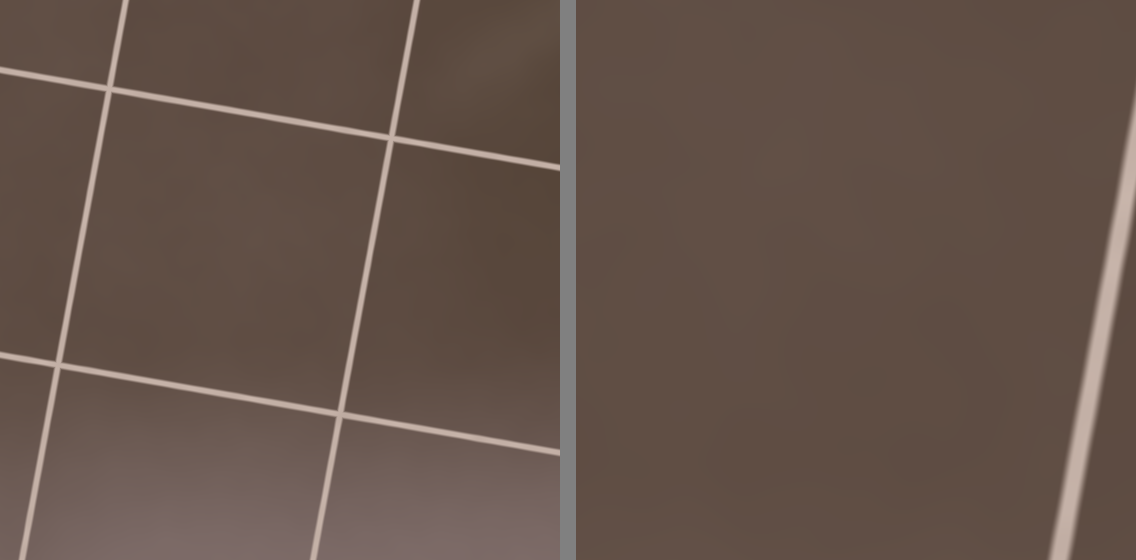
Left, the full canvas; right, a detail of the centre.
A Shadertoy shader for this pattern:

```glsl
// Brown square tiles, slightly tilted, with thin pale grout and a soft sheen along the bottom.
#define CORNER vec2(0.1953, 0.8411)
#define STEP_U vec2(0.5035, -0.0880)
#define STEP_V vec2(0.0915, 0.4930)
#define GROUT_HALF 0.0054
#define GROUT_SOFT 0.0030
#define TILE_COLOR vec3(0.372, 0.302, 0.264)
#define SHADE_COLOR vec3(0.335, 0.270, 0.222)
#define SHEEN_COLOR vec3(0.485, 0.415, 0.402)
#define GROUT_COLOR vec3(0.770, 0.695, 0.655)
#define TILE_VARIATION 0.006
#define MOTTLE 0.014

vec2 hash2(vec2 p) {
    p = vec2(dot(p, vec2(127.1, 311.7)), dot(p, vec2(269.5, 183.3)));
    return fract(sin(p) * 43758.5) * 2.0 - 1.0;
}

float gradientNoise(vec2 p) {
    vec2 i = floor(p), f = fract(p);
    vec2 w = f * f * f * (f * (f * 6.0 - 15.0) + 10.0);
    vec2 e = vec2(0.0, 1.0);
    float low = mix(dot(hash2(i), f), dot(hash2(i + e.yx), f - e.yx), w.x);
    float high = mix(dot(hash2(i + e.xy), f - e.xy), dot(hash2(i + e.yy), f - e.yy), w.x);
    return mix(low, high, w.y);
}

// Distance to the nearest grout centre line of each family
vec2 groutDistance(vec2 cell) {
    float area = abs(STEP_U.x * STEP_V.y - STEP_U.y * STEP_V.x);
    return abs(cell - round(cell)) * area / vec2(length(STEP_V), length(STEP_U));
}

// Broad light over the floor: shaded right side, faint streak, bottom sheen
vec3 floorLight(vec2 p) {
    float shade = smoothstep(0.55, 1.0, p.x) * smoothstep(0.25, 0.65, p.y);
    vec3 color = mix(TILE_COLOR, SHADE_COLOR, 0.8 * shade);
    float across = dot(p - vec2(0.88, 0.90), normalize(vec2(-0.5, 0.87)));
    float streak = exp(-across * across / 0.004) * smoothstep(0.65, 0.95, p.x);
    color += 0.035 * streak;
    float sheen = 1.0 - smoothstep(-0.04, 0.40, p.y);
    sheen *= mix(0.72, 1.0, smoothstep(0.0, 0.25, p.x));
    return mix(color, SHEEN_COLOR, sheen);
}

void mainImage(out vec4 fragColor, in vec2 fragCoord) {
    vec2 p = fragCoord / iResolution.y;
    vec2 cell = inverse(mat2(STEP_U, STEP_V)) * (p - CORNER);

    // Tile face with slight tone changes and mottling
    vec3 color = floorLight(p);
    color += TILE_VARIATION * hash2(floor(cell)).x;
    color += MOTTLE * (gradientNoise(p * 6.0) + 0.4 * gradientNoise(p * 22.0));

    // Grout with a soft edge and gentle wear
    float wear = gradientNoise(p * 30.0);
    vec2 lineDist = groutDistance(cell);
    float d = min(lineDist.x, lineDist.y) + 0.0008 * wear;
    float soft = max(GROUT_SOFT, 1.0 / iResolution.y);
    float grout = 1.0 - smoothstep(GROUT_HALF - soft, GROUT_HALF + soft, d);
    color = mix(color, GROUT_COLOR + 0.04 * wear, grout);

    fragColor = vec4(color, 1.0);
}
```
